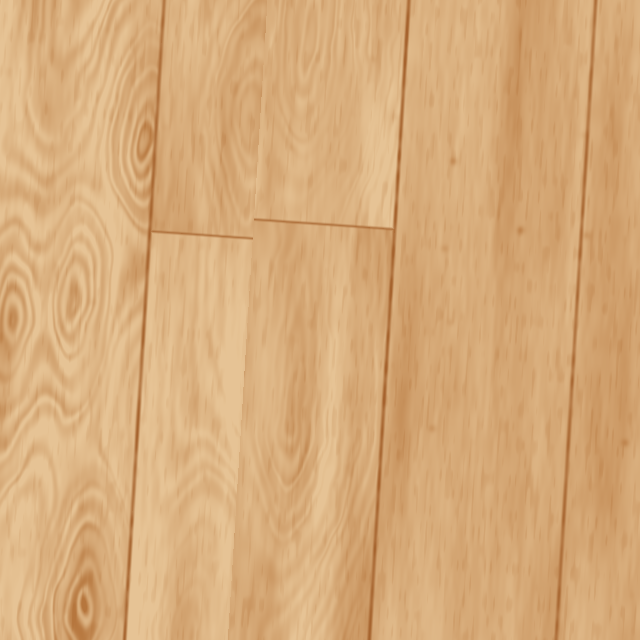
Write a WebGL 2 fragment shader that draws this texture.

```glsl
#version 300 es
precision highp float;
// Pale oak floorboards, slightly leaning, with dark seams and two staggered end joints.
// Each board has its own tone; growth rings are contours of a distance field
// pulled around elongated knots, over layers of stretched value noise.

#define LEAN 0.062          // sideways drift of the boards over the height
#define TILT 0.07           // slope of the end joints
#define SEAM_HALF 0.0026    // half width of the long seams
#define JOINT_HALF 0.0015   // half width of the end joints
#define SOFTNESS 0.0026     // blur of the seam edges
#define RING_FREQ 480.0     // growth rings, radians per unit
#define KNOT_STRETCH 0.34   // knots are this much flatter along the grain
#define CLOUDS 0.42         // contrast of the widest tone drift
#define STREAKS 0.40        // contrast of the broad streaks
#define FIBRES 0.16         // contrast of the fine fibres
#define PORES 0.16          // darkness of the short open pores
#define PINHOLE 0.40        // darkness of the tiny pin knots

out vec4 fragColor;
uniform vec2 u_resolution;

const vec3 DARK_OAK = vec3(0.73, 0.49, 0.27);
const vec3 LIGHT_OAK = vec3(0.89, 0.745, 0.56);
const vec3 SEAM_BROWN = vec3(0.65, 0.39, 0.18);

// Long seams: position, darkness
const vec2 SEAMS[4] = vec2[4](vec2(0.2565, 0.85), vec2(0.418, 0.04),
                              vec2(0.639, 0.95), vec2(0.931, 0.80));
// Per strip: joint height, tone below, tone above, ring contrast
const vec4 STRIPS[5] = vec4[5](vec4(2.0, 0.76, 0.76, 0.20), vec4(0.655, 0.87, 0.69, 0.10),
                               vec4(0.685, 0.69, 0.85, 0.11), vec4(2.0, 0.73, 0.73, 0.03),
                               vec4(2.0, 0.69, 0.69, 0.03));
// Knots: across, along, darkness, piece they belong to
const vec4 KNOTS[8] = vec4[8](vec4(0.144, 0.533, 0.22, 0.0), vec4(0.195, 0.066, 0.50, 0.0),
                              vec4(0.047, 0.487, 0.28, 0.0), vec4(0.245, 0.806, 0.22, 0.0),
                              vec4(0.366, 0.041, 0.24, 2.0), vec4(0.402, 0.837, 0.25, 3.0),
                              vec4(0.500, 0.392, 0.26, 4.0), vec4(0.487, 0.954, 0.14, 5.0));

float hash(vec2 p) {
    vec3 q = fract(vec3(p.xyx) * 0.1031);
    q += dot(q, q.yzx + 33.33);
    return fract((q.x + q.y) * q.z);
}

float noise(vec2 p) {
    vec2 i = floor(p), f = fract(p);
    f = f * f * (3.0 - 2.0 * f);
    return mix(mix(hash(i), hash(i + vec2(1, 0)), f.x),
               mix(hash(i + vec2(0, 1)), hash(i + vec2(1, 1)), f.x), f.y);
}

float smoothMin(float a, float b, float k) {
    float h = max(k - abs(a - b), 0.0) / k;
    return min(a, b) - 0.25 * h * h * k;
}

float line(float dist, float halfWidth, float soft) {
    return 1.0 - smoothstep(halfWidth - soft, halfWidth + soft, abs(dist));
}

// Ring pattern in x (about -1..1), knot darkness in y; straight grain away from knots
vec2 growthRings(vec2 grain, float piece, float leftEdge) {
    vec2 wobble = vec2(noise(grain * vec2(14.0, 8.0) + piece * 7.0),
                       noise(grain * vec2(42.0, 26.0) + 40.0)) - 0.5;
    vec2 warped = grain + vec2(0.014 * wobble.x + 0.009 * wobble.y, 0.04 * wobble.x);
    float field = 0.07 + 0.6 * (warped.x - leftEdge);
    float heart = 0.0;
    for (int i = 0; i < KNOTS.length(); i++) {
        if (abs(KNOTS[i].w - piece) > 0.5) continue;
        vec2 q = (warped - KNOTS[i].xy) * vec2(1.0, KNOT_STRETCH);
        if (piece > 3.5 && q.y > 0.0) q.y *= 0.35;   // arches that open upward
        vec2 rounded = sqrt(q * q + 0.00008);
        float d = mix(length(q), rounded.x + rounded.y, 0.35);
        field = smoothMin(field, d, 0.04);
        heart += KNOTS[i].z * (exp(-d * d / 0.0005) + 0.55 * exp(-d * d / 0.0032));
    }
    float bands = 2.0 * noise(vec2(field * 110.0, piece + grain.y * 5.0)) - 1.0;
    float rings = 0.65 * sin(field * RING_FREQ + 2.5 * bands) + 0.5 * bands;
    float presence = smoothstep(0.15, 0.75, noise(grain * vec2(17.0, 7.0) + 63.0));
    rings *= mix(0.35, 1.3, presence);
    return vec2(rings, heart * (0.6 - 0.55 * rings));
}

float pinKnots(vec2 grain) {
    vec2 cell = grain / vec2(0.11, 0.15);
    vec2 id = floor(cell);
    vec2 centre = 0.25 + 0.5 * vec2(hash(id + 3.0), hash(id + 19.0));
    vec2 d = (cell - id - centre) * vec2(0.11, 0.15);
    return smoothstep(0.7, 1.0, hash(id + 51.0)) * exp(-dot(d, d) / 0.00004);
}

void main() {
    vec2 p = gl_FragCoord.xy / u_resolution;
    float soft = max(SOFTNESS, 1.0 / min(u_resolution.x, u_resolution.y));
    vec2 grain = vec2(p.x + LEAN * (1.0 - p.y), p.y + TILT * p.x);

    // Find the strip and gather its long seams
    int strip = 0;
    float gap = 0.0, leftEdge = 0.0;
    for (int i = 0; i < SEAMS.length(); i++) {
        float passed = step(SEAMS[i].x, grain.x);
        strip += int(passed);
        leftEdge = mix(leftEdge, SEAMS[i].x, passed);
        float ragged = 0.8 + 0.4 * noise(vec2(grain.y * 60.0, float(i) * 9.0));
        gap = max(gap, SEAMS[i].y * ragged * line(grain.x - SEAMS[i].x, SEAM_HALF, soft));
    }
    vec4 board = STRIPS[strip];
    float above = step(board.x, grain.y);
    float piece = float(strip) * 2.0 + above;
    gap = max(gap, 0.85 * line(grain.y - board.x, JOINT_HALF, soft));

    // Tone: board, drift and streaks along the grain, fibres, pores, rings and knots
    vec2 offset = vec2(piece * 17.0, piece * 5.0);
    float tone = mix(board.y, board.z, above);
    tone += CLOUDS * (noise(grain * vec2(11.0, 2.2) + offset + 31.0) - 0.5);
    tone += STREAKS * (noise(grain * vec2(27.0, 2.6) + offset) - 0.5);
    tone += FIBRES * (noise(grain * vec2(75.0, 7.0) + offset) - 0.5);
    tone += FIBRES * (noise(grain * vec2(180.0, 28.0) + offset) - 0.5);
    tone -= PORES * smoothstep(0.6, 0.95, noise(grain * vec2(230.0, 36.0) + offset + 11.0));
    vec2 rings = growthRings(grain, piece, leftEdge);
    tone += board.w * rings.x - rings.y - PINHOLE * pinKnots(grain);

    vec3 colour = mix(DARK_OAK, LIGHT_OAK, clamp(tone, -0.1, 1.08));
    fragColor = vec4(mix(colour, SEAM_BROWN, min(gap, 1.0)), 1.0);
}
```
